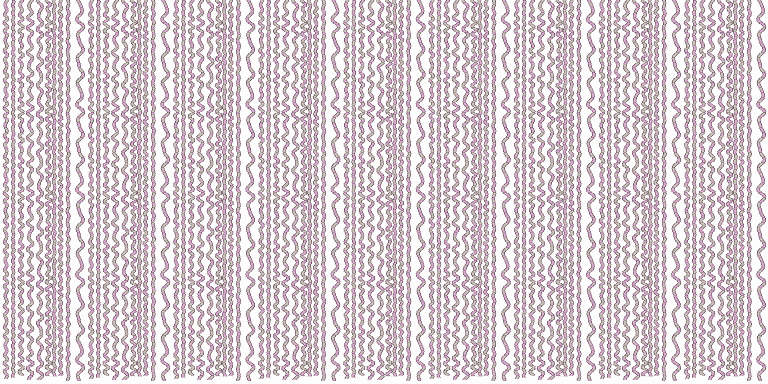
Give the GLSL for this pattern, as a WebGL 2 fragment shader.

```glsl
#version 300 es
precision highp float;
// Hanging wavy cords in mauve and grey: ten strands per tile, tiled across and down.
// Each strand is a layered-sine curve; its slope-corrected distance gives a dark
// outline around a fill of small hashed beads, with ragged lower ends.

#define TILES_ACROSS 9.02
#define HALF_WIDTH 0.0044     // strand half width, in canvas heights
#define OUTLINE 0.0019        // outline thickness, in canvas heights
#define BEADS 34.0            // beads per tile along a strand
#define WOBBLE 0.24           // share of irregular sway in each wave
#define END_HEIGHT 0.014      // mean height of the lower ends
#define END_SPREAD 0.016      // variation of the lower ends
#define PAPER vec3(0.995, 0.993, 0.994)
#define OUTLINE_COLOR vec3(0.47, 0.36, 0.42)
#define PINK vec3(0.86, 0.69, 0.82)
#define GREY vec3(0.80, 0.79, 0.74)

uniform vec2 u_resolution;
out vec4 fragColor;

const float TAU = 6.2831853;
const int STRANDS = 10;

// Per strand: centre and sway in tile widths, waves per tile
const vec3 STRAND[STRANDS] = vec3[STRANDS](
    vec3(0.070, 0.015, 9.0), vec3(0.155, 0.007, 11.0),
    vec3(0.247, 0.018, 9.0), vec3(0.355, 0.025, 7.0),
    vec3(0.470, 0.025, 6.0), vec3(0.568, 0.018, 10.0),
    vec3(0.637, 0.008, 9.0), vec3(0.710, 0.012, 11.0),
    vec3(0.800, 0.009, 8.0), vec3(0.940, 0.034, 4.0));

float hash(vec2 p) {
    vec3 q = fract(vec3(p.xyx) * 0.1031);
    q += dot(q, q.yzx + 33.33);
    return fract((q.x + q.y) * q.z);
}

// Strand centre line; whole frequencies make it repeat in every tile
float strandCurve(vec3 strand, float seed, float v) {
    float phase = TAU * seed;
    float angle = TAU * strand.z * v + phase + 0.8 * sin(TAU * v + 3.0 * phase);
    float sway = (1.0 - WOBBLE) * sin(angle);
    sway += WOBBLE * sin(TAU * (strand.z + 3.0) * v + 5.0 * phase);
    return strand.x + strand.y * sway * 1.15;
}

void main() {
    vec2 p = gl_FragCoord.xy / u_resolution.y;
    float pixel = 1.0 / u_resolution.y;
    float tile = u_resolution.x / u_resolution.y / TILES_ACROSS;
    vec2 cell = p / tile;
    vec3 color = PAPER;

    for (int i = 0; i < STRANDS; i++) {
        float id = float(i);
        float seed = hash(vec2(id, 7.0));

        // Distance to the curve, wrapped across tile borders
        float center = strandCurve(STRAND[i], seed, cell.y);
        float ahead = strandCurve(STRAND[i], seed, cell.y + 0.004);
        float behind = strandCurve(STRAND[i], seed, cell.y - 0.004);
        float slope = (ahead - behind) / 0.008;
        float dx = cell.x - center;
        dx -= round(dx);
        float dist = abs(dx) * tile / sqrt(1.0 + slope * slope);

        // Beads along the strand, slightly bulging, with dark joints
        float along = cell.y * BEADS + seed;
        float bead = mod(floor(along), BEADS);
        float bulge = sin(fract(along) * 0.5 * TAU);
        float halfWidth = HALF_WIDTH * (0.82 + 0.28 * bulge);
        float tint = hash(vec2(bead, id + 19.0));
        vec3 fill = mix(PINK, GREY, step(0.52, tint));
        fill = mix(OUTLINE_COLOR, fill, 0.5 + 0.5 * smoothstep(0.0, 0.6, bulge));

        // Outline varies in darkness from bead to bead
        vec3 edge = OUTLINE_COLOR * (0.8 + 0.4 * hash(vec2(bead, id + 43.0)));
        float inner = halfWidth - OUTLINE;
        vec3 ink = mix(fill, edge, smoothstep(-0.5 * pixel, 0.5 * pixel, dist - inner));

        // Strand coverage and ragged lower end
        float cover = 1.0 - smoothstep(-0.5 * pixel, 0.5 * pixel, dist - halfWidth);
        float endY = END_HEIGHT + END_SPREAD * (hash(vec2(id, 61.0)) - 0.5);
        cover *= smoothstep(-0.5 * pixel, 0.5 * pixel, p.y - endY);
        color = mix(color, ink, cover);
    }
    fragColor = vec4(color, 1.0);
}
```
